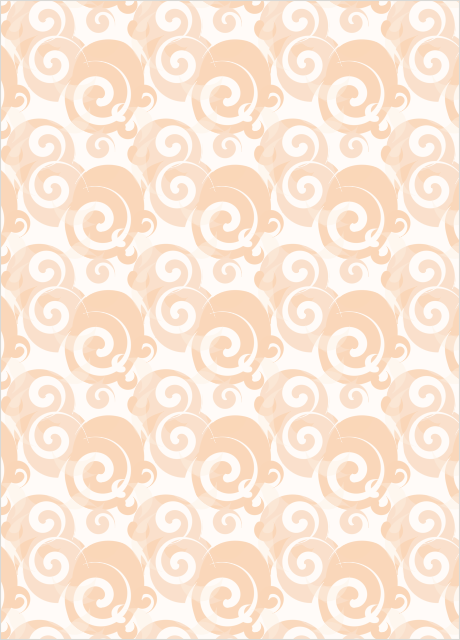
Give the GLSL for this pattern, as a Shadertoy shader.

```glsl
// Repeating peach scrollwork: soft round lobes, tapered white spirals and small
// curled tendrils on an off-white ground. Every part is a distance function that
// wraps on a unit tile; hashed translucent crescents add the watercolour layers.

const float TAU = 6.2831853;
const vec2 REPEATS = vec2(3.63, 5.107);
const vec2 TILE_SHIFT = vec2(0.213, 0.702);

const vec3 WHITE = vec3(1.0, 0.985, 0.972);
const vec3 PALE  = vec3(0.99, 0.94, 0.89);
const vec3 BLUSH = vec3(0.98, 0.88, 0.80);
const vec3 PEACH = vec3(0.98, 0.84, 0.72);
const vec3 GREY  = vec3(0.85, 0.85, 0.84);

float hash(float n) { return fract(sin(n * 127.1) * 43758.5453); }

// Offset from the nearest copy of a centre on the unit tile
vec2 wrap(vec2 p, vec2 centre) {
    vec2 d = p - centre;
    return d - round(d);
}

float ellipse(vec2 d, vec2 radii) {
    return (length(d / radii) - 1.0) * min(radii.x, radii.y);
}

// Tapered spiral; radii = outer, inner; arc = start angle, signed sweep.
// bend shapes the shrinking radius, tail scales the width at the inner end.
float spiral(vec2 d, vec2 radii, vec2 arc, float halfWidth, float bend, float tail) {
    float dir = sign(arc.y), sweep = abs(arc.y), best = 1e3;
    float phi = mod(dir * (atan(d.y, d.x) - arc.x), TAU);
    for (int k = -1; k < 2; k++) {
        float turn = clamp(phi + TAU * float(k), 0.0, sweep);
        float t = turn / sweep;
        float a = arc.x + dir * turn;
        float r = mix(radii.x, radii.y, pow(t, bend));
        float w = halfWidth * smoothstep(-0.03, 0.5, t) * mix(1.0, tail, smoothstep(0.5, 1.0, t));
        best = min(best, length(d - r * vec2(cos(a), sin(a))) - w);
    }
    return best;
}

float crescent(vec2 d, float radius, vec2 arc, float halfWidth) {
    return spiral(d, vec2(radius), arc, halfWidth, 1.0, 0.05);
}

float curl(vec2 d, vec2 radii, vec2 arc, float halfWidth) {
    return spiral(d, radii, arc, halfWidth, 0.8, 1.0);
}

void paint(inout vec3 col, vec3 ink, float dist, float aa, float opacity) {
    col = mix(col, ink, opacity * (1.0 - smoothstep(-aa, aa, dist)));
}

// Hashed translucent crescent, the same in every tile
float veil(vec2 p, float id) {
    vec2 centre = vec2(hash(id), hash(id + 0.37));
    vec2 arc = vec2(TAU * hash(id + 0.71), 1.6 + 1.8 * hash(id + 0.53));
    return crescent(wrap(p, centre), 0.13 + 0.13 * hash(id + 0.19), arc, 0.06);
}

void mainImage(out vec4 fragColor, in vec2 fragCoord) {
    vec2 uv = fragCoord / iResolution.xy;
    vec2 p = vec2(uv.x, 1.0 - uv.y) * REPEATS - TILE_SHIFT;
    float aa = 0.7 * REPEATS.x / iResolution.x;
    vec3 col = WHITE;

    // Round lobes
    float archLobe = ellipse(wrap(p, vec2(0.11, 0.49)), vec2(0.275, 0.27));
    float sideLobe = ellipse(wrap(p, vec2(0.24, 0.83)), vec2(0.275, 0.28));
    float mainLobe = min(ellipse(wrap(p, vec2(0.64, 0.95)), vec2(0.285, 0.35)),
                         ellipse(wrap(p, vec2(0.575, 1.09)), vec2(0.29, 0.28)));
    paint(col, BLUSH, archLobe, aa, 1.0);
    paint(col, BLUSH, sideLobe, aa, 1.0);
    paint(col, mix(PEACH, BLUSH, 0.12), mainLobe, aa, 1.0);
    paint(col, PEACH, crescent(wrap(p, vec2(1.21, 0.84)), 0.29, vec2(4.25, -1.25), 0.045), aa, 1.0);

    // Watercolour layers inside the lobes
    float body = min(min(archLobe, sideLobe), mainLobe);
    for (int i = 0; i < 8; i++) {
        float id = float(i) + 1.0;
        vec3 tint = i % 2 == 0 ? PEACH : BLUSH;
        paint(col, tint, max(veil(p, id), body), aa, 0.75);
    }

    // White arches and dividing crescents
    paint(col, WHITE, crescent(wrap(p, vec2(0.106, 0.49)), 0.275, vec2(3.1, 3.6), 0.03), aa, 1.0);
    paint(col, WHITE, crescent(wrap(p, vec2(0.56, 1.13)), 0.287, vec2(3.85, -2.0), 0.036), aa, 1.0);
    paint(col, WHITE, crescent(wrap(p, vec2(0.66, 0.90)), 0.31, vec2(3.6, 2.75), 0.025), aa, 1.0);

    // White spirals: arch hook, side spiral, main spiral
    paint(col, WHITE, curl(wrap(p, vec2(0.14, 0.45)), vec2(0.19, 0.045), vec2(1.7, -7.4), 0.038), aa, 1.0);
    paint(col, WHITE, spiral(wrap(p, vec2(0.203, 0.80)), vec2(0.285, 0.035), vec2(0.1, -9.9),
                             0.031, 0.65, 1.0), aa, 1.0);
    paint(col, WHITE, spiral(wrap(p, vec2(0.565, 1.065)), vec2(0.29, 0.05), vec2(-2.0, 9.5),
                             0.036, 1.0, 1.0), aa, 1.0);
    paint(col, WHITE, curl(wrap(p, vec2(0.75, 1.20)), vec2(0.08, 0.045), vec2(-1.2, -3.6), 0.024), aa, 1.0);

    // Small peach tendrils
    paint(col, BLUSH, curl(wrap(p, vec2(0.575, 0.47)), vec2(0.125, 0.03), vec2(0.3, -7.2), 0.036), aa, 1.0);
    paint(col, PEACH, curl(wrap(p, vec2(0.88, 0.52)), vec2(0.085, 0.05), vec2(-0.7, 4.4), 0.034), aa, 1.0);
    paint(col, PEACH, curl(wrap(p, vec2(0.79, 1.32)), vec2(0.075, 0.045), vec2(-0.9, 4.2), 0.033), aa, 1.0);
    paint(col, PEACH, curl(wrap(p, vec2(0.92, 1.08)), vec2(0.115, 0.03), vec2(1.4, -7.0), 0.036), aa, 1.0);

    // Faint veils crossing everything
    for (int i = 0; i < 4; i++) {
        paint(col, PALE, veil(p, float(i) + 21.0), aa, 0.4);
    }

    // Thin grey frame
    vec2 margin = min(uv, 1.0 - uv) * vec2(1.0, iResolution.y / iResolution.x);
    paint(col, GREY, min(margin.x, margin.y) - 0.0025, 0.5 / iResolution.x, 1.0);
    fragColor = vec4(col, 1.0);
}
```
